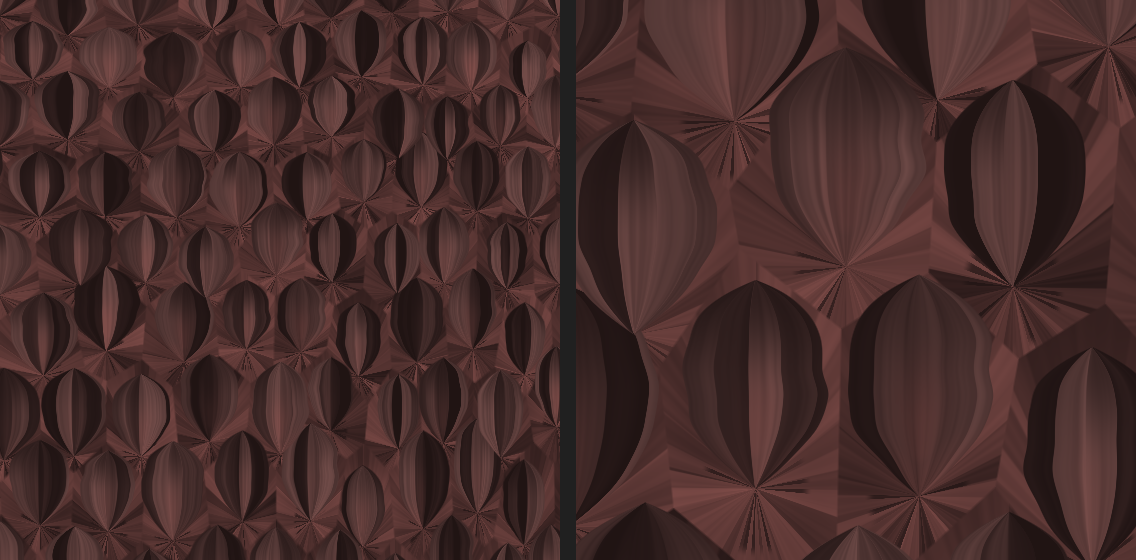
Left: the whole. Right: its middle third, enlarged.
Give the GLSL for this pattern, as a Shadertoy shader.

```glsl
// Overlapping faceted husks with pointed tips, set in fans of angular rose-brown shards.

const vec3 SHADOW = vec3(0.125, 0.078, 0.076);
const vec3 ASH    = vec3(0.430, 0.290, 0.278);
const vec3 ROSE   = vec3(0.510, 0.305, 0.290);

const vec2 DENSITY = vec2(7.2, 5.9);   // husks per canvas at the lower left
const vec2 CROWDING = vec2(1.9, 1.8);  // extra husks toward the upper right
const vec2 JITTER = vec2(0.22, 0.42);
const float HALF_WIDTH = 0.43;
const float HEIGHT = 1.06;
const float BANDS = 2.1;               // lengthwise bands per half husk
const float GRAIN = 0.13;              // strength of the fine fibres

float hash(vec2 p) {
    vec3 q = fract(vec3(p.xyx) * 0.1031);
    q += dot(q, q.yzx + 33.33);
    return fract((q.x + q.y) * q.z);
}

// Random steps along x; soft = 1 turns them into smooth noise.
float facets(float x, float seed, float soft) {
    float i = floor(x);
    float blend = smoothstep(1.0 - soft, 1.0, fract(x));
    return mix(hash(vec2(i, seed)), hash(vec2(i + 1.0, seed)), blend);
}

float seedOf(vec2 id) {
    return 5.0 + floor(900.0 * hash(id + 41.0));
}

// Position of the lower tip of a husk, in cell units.
vec2 tipOf(vec2 id) {
    vec2 shift = vec2(hash(id + 7.3), hash(id + 19.7)) - 0.5;
    return id + vec2(0.5 * mod(id.y, 2.0) + 0.5, 0.3) + shift * JITTER;
}

// Fan of shards that radiates from the tip behind each husk.
vec3 fanColor(vec2 p, float seed) {
    float angle = atan(p.x, -p.y);
    float radius = length(p);
    float tone = 0.28 + 0.45 * facets(angle * 2.3 + seed, seed, 0.04);
    tone += 0.28 * (facets(angle * 5.1, seed + 3.0, 0.12) - 0.5);
    tone += 0.10 * (facets(angle * 26.0, seed + 5.0, 1.0) - 0.5);
    tone += 0.12 * (facets(radius * 3.0, seed + 8.0, 1.0) - 0.5);
    tone *= 1.0 - 0.55 * smoothstep(0.45, 1.1, p.y) * hash(vec2(seed, 2.0));

    // Short dark slivers close to the tip.
    float sliver = smoothstep(0.82, 0.92, facets(angle * 12.0, seed + 9.0, 0.3));
    tone *= 1.0 - 0.7 * sliver * smoothstep(0.30, 0.24, radius);
    return mix(SHADOW, ROSE, clamp(tone, 0.0, 1.0));
}

// Husk surface: s runs across from -1 to 1, t runs from tip to top.
vec3 huskColor(float s, float t, float seed, float soft) {
    float across = s * BANDS + 0.7 * hash(vec2(seed, 4.0));
    float band = facets(across, seed + 11.0, soft);
    float tone = 0.04 + 0.80 * smoothstep(0.08, 0.82, band);
    tone += 0.30 * (facets(s * 2.7 + 0.4, seed + 13.0, 1.0) - 0.5);
    tone += 0.12 * (facets(s * 6.0, seed + 15.0, 0.4) - 0.5);

    // Dim crown and rounded flanks.
    float crown = hash(vec2(floor(across), seed + 17.0));
    crown = mix(crown, facets(across, seed + 17.0, soft), 0.999);
    tone *= 1.0 - 0.75 * crown * smoothstep(0.45, 0.95, t);
    tone *= 1.0 - 0.18 * s * s * s * s;

    // Fine fibres along the husk.
    float fibre = facets(s * 24.0, seed + 21.0, 1.0) + facets(s * 11.0 + t, seed + 23.0, 1.0);
    tone *= 1.0 + GRAIN * (fibre - 1.0) * 1.6;

    // Warm glow near the middle of the lower half.
    float glow = exp(-7.0 * s * s) * smoothstep(0.0, 0.2, t) * smoothstep(0.8, 0.3, t);
    float warmth = mix(0.15, 0.9, hash(vec2(seed, 6.0))) * max(glow, smoothstep(0.4, 0.0, t));
    tone += 0.10 * warmth * glow;
    return mix(SHADOW, mix(ASH, ROSE, warmth), clamp(tone, 0.0, 1.0));
}

void mainImage(out vec4 fragColor, in vec2 fragCoord) {
    vec2 uv = fragCoord / iResolution.xy;
    vec2 cell = uv * (DENSITY + CROWDING * uv) + 20.0;
    float pixel = (DENSITY.x + 2.0 * CROWDING.x * uv.x) / iResolution.x;

    vec4 husks = vec4(0.0);            // premultiplied colour and coverage
    vec2 nearTip = vec2(0.0), nextTip = vec2(0.0);
    float nearSeed = 0.0, nextSeed = 0.0, nearDist = 99.0, nextDist = 99.0;

    // Lower rows first, so that each tip lies over the crown below it.
    for (int j = -2; j <= 1; j++) {
        float row = floor(cell.y) + float(j);
        float column = floor(cell.x - 0.5 * mod(row, 2.0));
        for (int i = -1; i <= 1; i++) {
            vec2 id = vec2(column + float(i), row);
            vec2 p = cell - tipOf(id);
            float seed = seedOf(id);

            // Two nearest fans, split by straight edges.
            vec2 q = (p - vec2(0.0, 0.38)) * vec2(1.0, 0.85);
            float dist = dot(q, q) + 0.12 * hash(vec2(seed, 8.0));
            if (dist < nearDist) {
                nextDist = nearDist; nextTip = nearTip; nextSeed = nearSeed;
                nearDist = dist; nearTip = p; nearSeed = seed;
            } else if (dist < nextDist) {
                nextDist = dist; nextTip = p; nextSeed = seed;
            }

            // Husk outline: tapered below, blunt above, slightly uneven.
            float size = mix(0.86, 1.08, hash(vec2(seed, 1.0)));
            float halfWidth = HALF_WIDTH * size;
            float t = p.y / (HEIGHT * size);
            float u = 2.0 * t - 1.0;
            float power = u < 0.0 ? 2.1 : 3.6;
            float profile = 1.0 - pow(abs(u) + 0.0001, power);
            profile *= 0.94 + 0.12 * facets(t * 7.0, seed + sign(p.x), 1.0);
            float slope = length(vec2(1.0 / halfWidth, 2.0 * power / HEIGHT * abs(u)));
            float edge = abs(p.x) / halfWidth - profile;
            float cover = clamp(0.5 - edge / (slope * pixel), 0.0, 1.0);
            if (cover > 0.0) {
                float girth = max(profile, 0.02);
                float s = clamp(p.x / (halfWidth * girth), -1.0, 1.0);
                float soft = clamp(1.5 * pixel * BANDS / (halfWidth * girth), 0.03, 0.6);
                husks = mix(husks, vec4(huskColor(s, t, seed, soft), 1.0), cover);
            }
        }
    }

    float share = 0.5 + 0.5 * clamp((nextDist - nearDist) / (2.0 * pixel), 0.0, 1.0);
    vec3 fans = mix(fanColor(nextTip, nextSeed), fanColor(nearTip, nearSeed), share);
    fragColor = vec4(fans * (1.0 - husks.a) + husks.rgb, 1.0);
}
```
